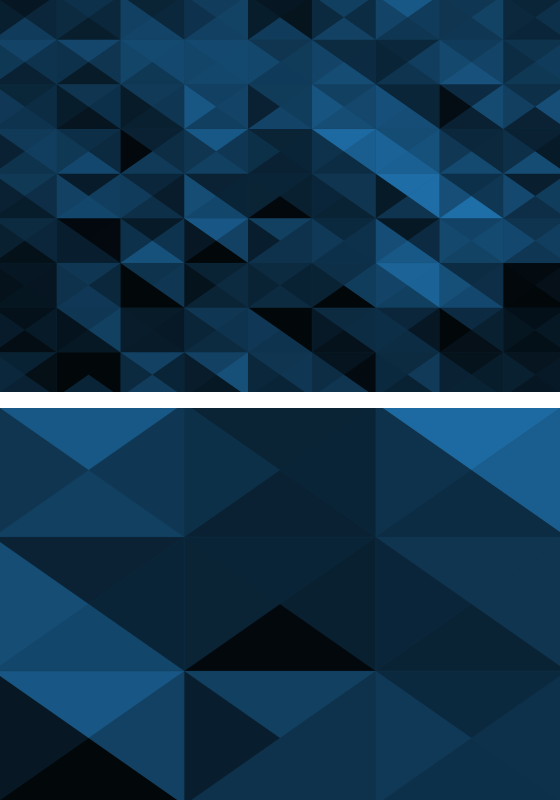
Top, the full canvas; bottom, a detail of the centre.
Reproduce this background procedurally as a WebGL 1 fragment shader.

```glsl
precision highp float;

uniform vec2 u_resolution;

const float CELLS = 8.777;        // cells across and down the canvas
const float MIDDLE = 4.5;         // grid position of the canvas center
const float SEAM_WIDTH = 0.007;   // in cells
const vec3 BRIGHT_BLUE = vec3(0.18, 0.65, 0.99);
const vec3 SEAM_BLUE = vec3(0.05, 0.20, 0.29);

float hash(vec2 p) {
  vec3 q = fract(vec3(p.xyx) * 0.1031);
  q += dot(q, q.yzx + 33.33);
  return fract((q.x + q.y) * q.z);
}

// Noise that is smooth along a diagonal band and independent between bands
float bandNoise(float band, float along) {
  float i = floor(along);
  float t = smoothstep(0.0, 1.0, along - i);
  return mix(hash(vec2(band, i) + 71.0), hash(vec2(band, i + 1.0) + 71.0), t);
}

// Glow confined to one diagonal band, fading along it
float streak(float band, float along, float chosenBand, float center, float reach) {
  float d = (along - center) / reach;
  return (1.0 - step(0.5, abs(band - chosenBand))) * exp(-d * d);
}

// Broad light: strongest right of the middle, darkest at the lower left
float broadLight(vec2 uv) {
  vec2 d = uv - vec2(0.60, 0.60);
  return 0.115 + 0.18 * exp(-3.2 * dot(d, d)) + 0.03 * uv.x + 0.06 * uv.y;
}

// Unit direction from the cell center to the side its triangle rests on
vec2 triangleSide(vec2 p) {
  return abs(p.x) > abs(p.y) ? vec2(sign(p.x), 0.0) : vec2(0.0, sign(p.y));
}

float triangleTone(vec2 cell, vec2 side) {
  float upperHalf = step(0.0, side.x + side.y);
  float band = cell.x + cell.y + upperHalf;
  float along = cell.x - cell.y;
  vec2 centroid = cell + 0.5 + side / 3.0;
  float grain = hash(centroid * 6.0 + 19.0);

  // Tones shared along the falling diagonals, then by each triangle pair
  float tone = broadLight((centroid - MIDDLE) / CELLS + 0.5);
  tone += 0.27 * (bandNoise(band, along * 0.3) - 0.5);
  tone += 0.17 * (hash(vec2(band, along) + 37.0) - 0.5);

  // Single triangles, a few of them clearly darker or lighter
  tone += 0.14 * (grain - 0.5);
  tone += 0.08 * (step(0.93, grain) - step(grain, 0.08));

  tone += 0.34 * streak(band, along, 11.0, 0.9, 2.4);
  tone += 0.17 * streak(band, along, 10.0, -5.0, 2.0);
  tone += 0.12 * streak(band, along, 9.0, 6.0, 2.5);
  tone += 0.08 * streak(band, along, 7.0, -2.0, 3.0);
  tone += 0.08 * streak(band, along, 3.0, -1.0, 3.5);
  tone -= 0.08 * streak(band, along, 4.0, -1.0, 3.5);
  return clamp(tone, 0.04, 0.76);
}

float seam(float distanceToEdge) {
  return 1.0 - smoothstep(0.0, SEAM_WIDTH, distanceToEdge);
}

vec3 mosaic(vec2 uv) {
  vec2 grid = (uv - 0.5) * CELLS + MIDDLE;
  vec2 cell = floor(grid);
  vec2 p = grid - cell - 0.5;
  vec3 color = BRIGHT_BLUE * triangleTone(cell, triangleSide(p));

  // Faint seams on the cell borders and, fainter, on the diagonals
  vec2 a = abs(p);
  float border = seam(0.5 - max(a.x, a.y));
  float diagonal = seam(abs(a.x - a.y) * 0.7071);
  return mix(color, SEAM_BLUE, max(0.30 * border, 0.10 * diagonal));
}

void main() {
  // Average a 4 by 4 grid of samples to smooth the edges
  vec3 sum = vec3(0.0);
  for (int y = 0; y < 4; y++) {
    for (int x = 0; x < 4; x++) {
      vec2 offset = (vec2(float(x), float(y)) - 1.5) / 4.0;
      sum += mosaic((gl_FragCoord.xy + offset) / u_resolution);
    }
  }
  gl_FragColor = vec4(sum / 16.0, 1.0);
}
```
